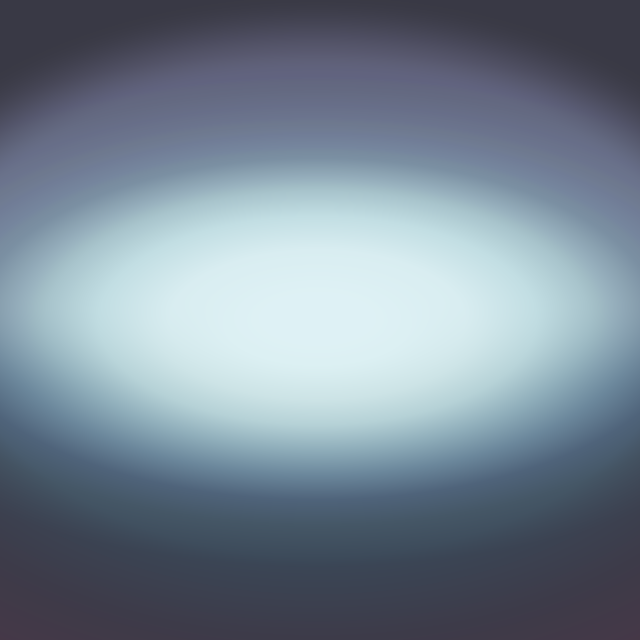
Reproduce this background procedurally as a Shadertoy shader.

```glsl
// Soft pale-blue elliptical glow over a dusky violet, slate and plum backdrop.
#define CENTER vec2(0.496, 0.499)
#define GLOW_ASPECT 2.1
#define HALO_ASPECT 1.52
#define CORE_COLOR vec3(0.872, 0.946, 0.960)
#define DUSK_COLOR vec3(0.225, 0.225, 0.270)
#define SLATE_COLOR vec3(0.228, 0.278, 0.340)
#define PLUM_COLOR vec3(0.272, 0.220, 0.280)
#define RING_COUNT 110.0
#define RING_STRENGTH 0.012

float hash(float n) {
    return fract(sin(n * 127.1) * 43758.5453);
}

// Smooth one-dimensional value noise
float noise(float x) {
    float cell = floor(x);
    return mix(hash(cell), hash(cell + 1.0), smoothstep(0.0, 1.0, x - cell));
}

// Straight fade from one colour to the next between two radii
vec3 fade(vec3 from, vec3 to, float inner, float outer, float r) {
    return mix(from, to, clamp((r - inner) / (outer - inner), 0.0, 1.0));
}

// Upper half: pale core, steel blue, then violet
vec3 upperGlow(float r, float halo) {
    vec3 c = fade(CORE_COLOR, vec3(0.85, 0.93, 0.945), 0.04, 0.11, r);
    c = fade(c, vec3(0.76, 0.87, 0.89), 0.11, 0.163, r);
    c = fade(c, vec3(0.66, 0.77, 0.80), 0.163, 0.202, r);
    c = fade(c, vec3(0.48, 0.56, 0.64), 0.202, 0.254, r);
    c = fade(c, vec3(0.43, 0.47, 0.565), 0.254, 0.306, r);
    c = fade(c, vec3(0.39, 0.41, 0.51), 0.306, 0.36, r);
    c = fade(c, vec3(0.37, 0.37, 0.47), 0.36, 0.42, r);
    return mix(c, DUSK_COLOR, smoothstep(0.39, 0.51, halo));
}

// Lower half: pale core, deep blue, slate, then plum corners
vec3 lowerGlow(float r, float halo) {
    vec3 c = fade(CORE_COLOR, vec3(0.86, 0.94, 0.95), 0.03, 0.072, r);
    c = fade(c, vec3(0.80, 0.89, 0.90), 0.072, 0.124, r);
    c = fade(c, vec3(0.71, 0.82, 0.84), 0.124, 0.163, r);
    c = fade(c, vec3(0.56, 0.68, 0.73), 0.163, 0.202, r);
    c = fade(c, vec3(0.42, 0.53, 0.61), 0.202, 0.241, r);
    c = fade(c, vec3(0.31, 0.39, 0.48), 0.241, 0.28, r);
    c = fade(c, vec3(0.27, 0.34, 0.40), 0.28, 0.32, r);
    c = fade(c, SLATE_COLOR, 0.32, 0.384, r);
    c = fade(c, vec3(0.24, 0.23, 0.285), 0.37, 0.50, halo);
    return fade(c, PLUM_COLOR, 0.50, 0.60, halo);
}

void mainImage(out vec4 fragColor, in vec2 fragCoord) {
    vec2 p = fragCoord / iResolution.xy - CENTER;
    float r = length(p / vec2(GLOW_ASPECT, 1.0));
    float halo = length(p / vec2(HALO_ASPECT, 1.0));

    // Join the two halves across the middle
    float above = smoothstep(-0.12, 0.04, p.y);
    vec3 color = mix(lowerGlow(r, halo), upperGlow(r, halo), above);

    // Faint contour rings, tinted between green-grey and violet
    float ring = noise(r * RING_COUNT) - 0.5;
    float ringMask = above * smoothstep(0.16, 0.27, r)
                   * (1.0 - smoothstep(0.38, 0.48, halo));
    color += RING_STRENGTH * ring * ringMask * vec3(0.6, 1.4, -1.0);

    fragColor = vec4(color, 1.0);
}
```
